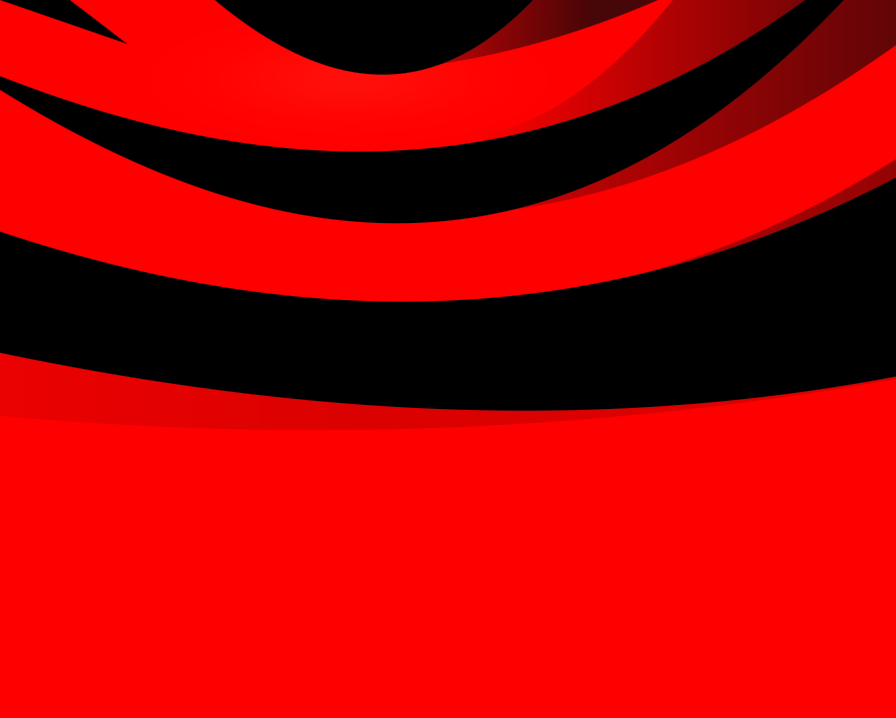
Write a WebGL 2 fragment shader that draws this background.

```glsl
#version 300 es
precision highp float;
// Sweeping red ribbons hang over a black ground, above a broad red field.
// Every edge is a skewed parabola; ribbons are the areas between two edges,
// and folds are darker tones laid between an edge and an inner curve.

uniform vec2 u_resolution;
out vec4 fragColor;

// Depth of a hanging arc at x: lowest point, curvature and left-right skew.
float arc(float x, vec2 lowest, float bend, float skew) {
    float s = x - lowest.x;
    return lowest.y - s * s * (bend + skew * s);
}

// Smooth coverage of the area below an edge.
float below(float depth, float edge) {
    float d = depth - edge;
    return clamp(0.5 + d / max(fwidth(d), 1e-5), 0.0, 1.0);
}

// Smooth coverage of the area between two edges.
float between(float depth, float top, float bottom) {
    return below(depth, top) * (1.0 - below(depth, bottom));
}

// Fold tone: full red before its start, then a ramp from light to dark.
float foldTone(float x, float start, float end, float light, float dark) {
    float ramp = mix(light, dark, clamp((x - start) / (end - start), 0.0, 1.0));
    return mix(1.0, ramp, step(start, x));
}

// Upper ribbon, with a dark underside, a soft fold and a notch at the left.
float upperRibbon(float x, float depth) {
    float top = arc(x, vec2(0.427, 0.104), 3.347, 2.04);
    float bottom = arc(x, vec2(0.401, 0.211), 0.742, 0.2215);
    float foldEdge = arc(x, vec2(0.501, 0.192), 3.07, 0.0);
    float undersideEdge = arc(x, vec2(0.358, 0.102), 0.72, 0.0);

    float tone = mix(1.0, foldTone(x, 0.53, 0.95, 1.0, 0.4), below(depth, foldEdge));
    float underside = foldTone(x, 0.48, 0.66, 0.75, 0.28);
    tone = mix(underside, tone, below(depth, undersideEdge));

    float notch = between(depth, (x - 0.078) * 0.957, x * 0.431);
    return tone * between(depth, top, bottom) * (1.0 - notch);
}

// Middle ribbon, shaded along both borders at the right.
float middleRibbon(float x, float depth) {
    float top = arc(x, vec2(0.443, 0.311), 1.09, 0.323);
    float bottom = arc(x, vec2(0.449, 0.420), 0.522, 0.085);
    float innerEdge = arc(x, vec2(0.469, 0.301), 0.845, 0.0);
    float rimEdge = arc(x, vec2(0.492, 0.420), 0.7685, 0.0);

    float inner = foldTone(x, 0.52, 1.0, 0.85, 0.38);
    float tone = mix(inner, 1.0, below(depth, innerEdge));
    float rim = foldTone(x, 0.62, 1.0, 0.75, 0.58);
    tone = mix(tone, rim, below(depth, rimEdge));
    return tone * between(depth, top, bottom);
}

// Wide field with a slightly darker band along its upper border.
float lowerField(float x, float depth) {
    float top = arc(x, vec2(0.586, 0.572), 0.26, 0.043);
    float bandEdge = arc(x, vec2(0.352, 0.599), 0.163, 0.01);
    float band = foldTone(x, 0.0, 0.4, 0.92, 0.86);
    return mix(band, 1.0, below(depth, bandEdge)) * below(depth, top);
}

// Reds pick up a trace of cool tint as they darken.
vec3 redTone(float tone) {
    vec3 shadowTint = vec3(0.0, 0.03, 0.04) * (1.0 - tone);
    return vec3(tone, 0.0, 0.0) + shadowTint * smoothstep(0.0, 0.2, tone);
}

void main() {
    vec2 p = gl_FragCoord.xy / u_resolution;
    float depth = 1.0 - p.y;

    float upper = upperRibbon(p.x, depth);
    float tone = upper + middleRibbon(p.x, depth) + lowerField(p.x, depth);

    // Faint warm sheen on the upper ribbon.
    vec2 fromSheen = (vec2(p.x, depth) - vec2(0.39, 0.11)) / vec2(0.12, 0.05);
    float sheen = 0.06 * exp(-dot(fromSheen, fromSheen)) * upper;

    fragColor = vec4(redTone(min(tone, 1.0)) + vec3(0.0, sheen, sheen * 0.7), 1.0);
}
```
